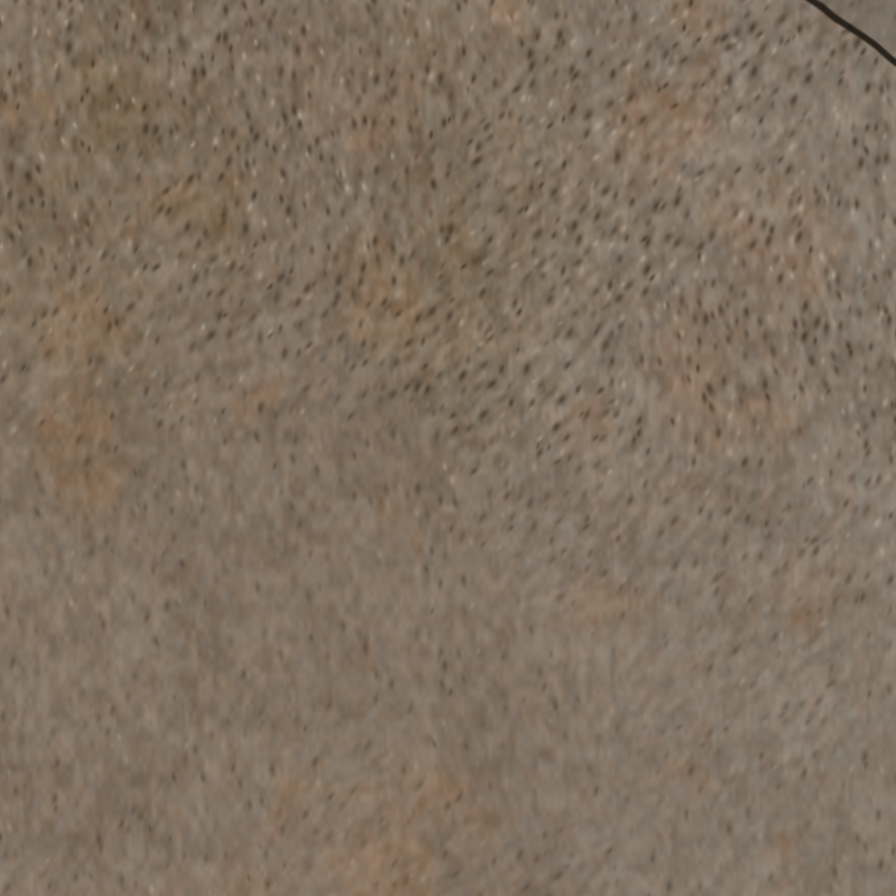
Give the GLSL for this texture, as a Shadertoy shader.

```glsl
// Weathered brown-grey stone slab: broad tint patches under fine, upright grain.
// Stretched value noise makes the grain; jittered cells scatter soft dark pits
// and pale flecks. A thin dark joint crosses the upper right corner.

#define STONE vec3(0.503, 0.443, 0.383)
#define OCHRE vec3(0.465, 0.395, 0.295)
#define GREY vec3(0.520, 0.475, 0.425)
#define RUST vec3(0.540, 0.425, 0.325)
#define PIT vec3(0.240, 0.190, 0.140)
#define FLECK vec3(0.760, 0.710, 0.630)
#define GRAIN_FREQ vec2(115.0, 62.0)
#define GRAIN_CONTRAST 0.145
#define PIT_CELLS vec2(72.0, 46.0)
#define FLECK_CELLS vec2(58.0, 40.0)
#define PIT_SIZE vec2(0.0037, 0.0075)
#define FLECK_SIZE vec2(0.0034, 0.0062)

float hash(vec2 p) {
    return fract(sin(dot(p, vec2(127.1, 311.7))) * 43758.5453);
}

mat2 rotation(float angle) {
    float c = cos(angle), s = sin(angle);
    return mat2(c, s, -s, c);
}

float noise(vec2 p) {
    vec2 cell = floor(p), f = fract(p);
    f = f * f * (3.0 - 2.0 * f);
    float low = mix(hash(cell), hash(cell + vec2(1, 0)), f.x);
    float high = mix(hash(cell + vec2(0, 1)), hash(cell + vec2(1, 1)), f.x);
    return mix(low, high, f.y);
}

float fbm(vec2 p) {
    float sum = 0.0, weight = 0.5;
    for (int i = 0; i < 4; i++) {
        sum += weight * noise(p);
        p = rotation(0.6) * p * 2.03 + 17.3;
        weight *= 0.5;
    }
    return sum / 0.9375;
}

// Soft elongated spots, one per cell; density is the share of cells filled
float specks(vec2 p, vec2 cells, vec2 size, float density, float tilt, float seed) {
    vec2 home = floor(p * cells);
    float cover = 0.0;
    for (int y = -1; y <= 1; y++) {
        for (int x = -1; x <= 1; x++) {
            vec2 id = home + vec2(x, y);
            vec2 key = id + seed;
            vec2 jitter = vec2(hash(key + 3.7), hash(key + 8.1));
            float present = smoothstep(0.0, 0.08, density - hash(key));
            float angle = tilt + (hash(key + 5.3) - 0.5) * 0.7;
            float scale = mix(0.65, 1.15, hash(key + 11.9));
            vec2 d = rotation(angle) * (p - (id + jitter) / cells) / (size * scale);
            float strength = mix(0.35, 1.0, hash(key + 21.4));
            cover = max(cover, present * strength * exp(-dot(d, d) * 1.3));
        }
    }
    return cover;
}

// Mostly upright fibres, leaning over in some regions
float grain(vec2 p, float lean) {
    vec2 warped = p + 0.004 * vec2(noise(p * 45.0), noise(p * 45.0 + 31.0));
    float upright = noise(warped * GRAIN_FREQ);
    float leaning = noise(rotation(0.65) * warped * GRAIN_FREQ + 53.0);
    float fine = noise(warped * GRAIN_FREQ * 1.9 + 91.0);
    return mix(upright, leaning, lean) * 0.62 + fine * 0.38 - 0.5;
}

void mainImage(out vec4 fragColor, in vec2 fragCoord) {
    vec2 p = fragCoord / iResolution.xy;
    float pixel = 1.0 / iResolution.y;

    // Broad tints: ochre to the upper left, grey to the right
    float patches = fbm(p * 4.0 + 2.6);
    float ochreZone = 1.0 - smoothstep(0.1, 0.55, length((p - vec2(0.24, 0.77)) * vec2(1.0, 1.1)));
    float greyZone = smoothstep(0.25, 0.85, p.x + (patches - 0.5) * 0.7);
    vec3 color = mix(STONE, GREY, greyZone * 0.65);
    color = mix(color, OCHRE, ochreZone * smoothstep(0.2, 0.75, patches) * 0.95);
    color = mix(color, RUST, 0.5 * smoothstep(0.56, 0.82, fbm(p * 9.0 + 40.0)));
    color += (fbm(p * 13.0 + 7.0) - 0.5) * 0.07;

    // The surface is crisper above and worn smoother below
    float crisp = smoothstep(0.2, 0.7, p.y + (p.x - 0.5) * 0.25 + (patches - 0.5) * 0.4);
    float lean = smoothstep(0.48, 0.66, noise(p * 5.0 + 12.0));
    color += grain(p, lean) * GRAIN_CONTRAST * mix(0.8, 1.15, crisp);
    vec3 hueShift = vec3(0.5, -0.1, -0.5) * (noise(p * 75.0 + 64.0) - 0.5);
    color += hueShift * 0.045;

    // Pits and pale flecks
    float tilt = lean * 0.55;
    float pits = specks(p, PIT_CELLS, PIT_SIZE, mix(0.28, 0.56, crisp), tilt, 0.0);
    float flecks = specks(p, FLECK_CELLS, FLECK_SIZE, mix(0.12, 0.34, crisp), tilt, 140.0);
    color = mix(color, FLECK, flecks * mix(0.32, 0.55, crisp));
    color = mix(color, PIT, pits * mix(0.42, 0.74, crisp));

    // Joint between slabs, with a greyer neighbour beyond it
    float joint = dot(p - vec2(0.905, 1.0), normalize(vec2(0.72, 1.0)));
    joint += (noise(p * 40.0) - 0.5) * 0.003;
    color = mix(color, vec3(0.44, 0.41, 0.37), 0.6 * smoothstep(0.0, 0.008, joint));
    float gap = 1.0 - smoothstep(0.0015, 0.0045 + pixel, abs(joint));
    color = mix(color, vec3(0.12, 0.10, 0.08), gap * 0.9);

    fragColor = vec4(clamp(color, 0.0, 1.0), 1.0);
}
```
